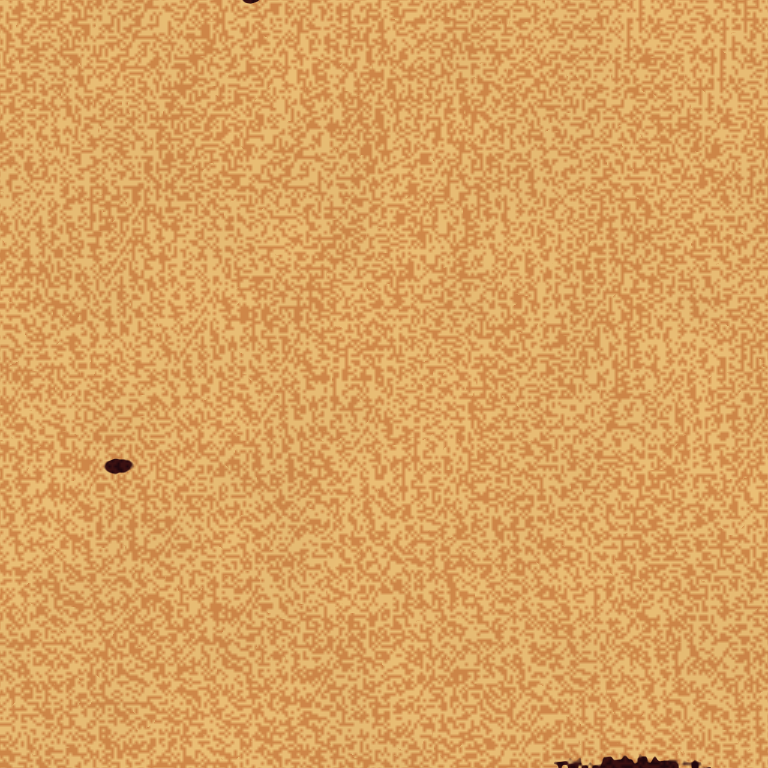
Write a WebGL 1 fragment shader that draws this texture.

```glsl
precision highp float;
// Sandy two-tone grain: a fine lattice of randomly light or dark cells,
// blended bilinearly, with a faint broad mottle. A few ragged, near-black
// flecks are cut out by noisy ellipses on the same lattice.
uniform vec2 u_resolution;

#define GRAIN_CELLS 256.0
#define LIGHT_SHARE 0.54
#define MOTTLE_CELLS 22.0
#define MOTTLE_BIAS 0.12
#define MOTTLE_SHADE 0.025
#define FLECK_RAGGED 0.35
#define SCUFF_RAGGED 1.1
#define DARK_SAND vec3(0.805, 0.525, 0.280)
#define LIGHT_SAND vec3(0.908, 0.736, 0.452)
#define FLECK_DARK vec3(0.130, 0.030, 0.050)
#define FLECK_BROWN vec3(0.300, 0.090, 0.080)

float hash(vec2 cell) {
  return fract(sin(dot(cell, vec2(127.1, 311.7))) * 43758.5453);
}

// Smooth value noise from 0 to 1.
float valueNoise(vec2 p) {
  vec2 cell = floor(p);
  vec2 f = fract(p);
  f = f * f * (3.0 - 2.0 * f);
  float low = mix(hash(cell), hash(cell + vec2(1.0, 0.0)), f.x);
  float high = mix(hash(cell + vec2(0.0, 1.0)), hash(cell + 1.0), f.x);
  return mix(low, high, f.y);
}

// One lattice cell: 1 for light sand, 0 for dark.
float grainCell(vec2 cell, float lightShare) {
  return step(hash(cell + 17.0), lightShare);
}

// Bilinear blend of the four nearest cells.
float grain(vec2 uv, float lightShare) {
  vec2 p = uv * GRAIN_CELLS - 0.5;
  vec2 cell = floor(p);
  vec2 f = fract(p);
  float low = mix(grainCell(cell, lightShare),
                  grainCell(cell + vec2(1.0, 0.0), lightShare), f.x);
  float high = mix(grainCell(cell + vec2(0.0, 1.0), lightShare),
                   grainCell(cell + 1.0, lightShare), f.x);
  return mix(low, high, f.y);
}

// Coverage of an ellipse whose rim is disturbed by noise.
float raggedEllipse(vec2 offset, vec2 radii, float rim, float softness) {
  float inside = 1.0 - length(offset / radii) + rim;
  return smoothstep(-softness, softness, inside);
}

void main() {
  vec2 uv = gl_FragCoord.xy / u_resolution;

  // Sand grain with a slow drift in the share of light cells
  float mottle = valueNoise(uv * MOTTLE_CELLS) - 0.5;
  float tone = grain(uv, LIGHT_SHARE + MOTTLE_BIAS * mottle);
  vec3 color = mix(DARK_SAND, LIGHT_SAND, tone);
  color *= 1.0 + MOTTLE_SHADE * (valueNoise(uv * MOTTLE_CELLS * 0.6 + 40.0) - 0.5);

  // Small flecks, stepped across the sheet
  float rim = valueNoise(uv * GRAIN_CELLS * 0.6 + 9.0) - 0.5;
  float fleck = 0.0;
  for (int i = 0; i < 2; i++) {
    vec2 center = vec2(0.154, 0.393) + float(i) * vec2(0.174, 0.610);
    vec2 radii = vec2(0.017, 0.010) * (1.0 - 0.3 * float(i));
    fleck = max(fleck, raggedEllipse(uv - center, radii, FLECK_RAGGED * rim, 0.12));
  }

  // Broken scuff along the lower edge
  float scuff = raggedEllipse(uv - vec2(0.825, 0.0), vec2(0.078, 0.012),
                              SCUFF_RAGGED * rim, 0.15);
  fleck = max(fleck, scuff);

  vec3 fleckColor = mix(FLECK_DARK, FLECK_BROWN, tone * 0.6);
  gl_FragColor = vec4(mix(color, fleckColor, fleck), 1.0);
}
```
